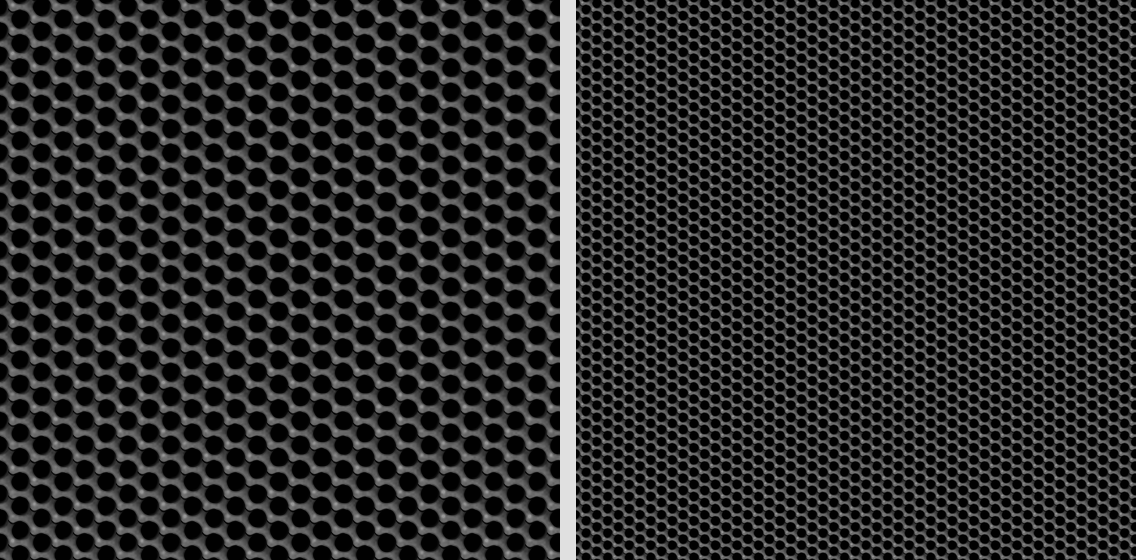
Left: one tile. Right: repeated 2 by 2.
Give the GLSL for this texture, as a three.js fragment shader.

```glsl
// Dark perforated mesh: staggered round holes between wavy strands that run down to the right.
// A sheared lattice puts every hole on an integer point; a cosine edge per row
// draws the strand seams, and distance to the nearest hole cuts the openings.

#define COLUMNS 26.0
#define ROWS 23.0
#define ORIGIN vec2(-0.0013, 0.0306)
#define COLUMN_PITCH 0.885
#define HOLE_RADIUS 0.376
#define EDGE_SOFTNESS 0.06
#define SEAM_WIDTH 0.07
#define STRAND_TONE 0.415
#define SHADOW_TONE 0.22
#define GLINT_TONE 0.2
#define GRAIN_CELLS 256.0
#define GRAIN_AMOUNT 0.07

const float TAU = 6.2831853;

varying vec2 vUv;

float hash(vec2 p) {
  return fract(sin(dot(p, vec2(127.1, 311.7))) * 43758.5453);
}

// Value noise that repeats after GRAIN_CELLS
float grain(vec2 p) {
  vec2 i = floor(p);
  vec2 f = fract(p);
  f = f * f * (3.0 - 2.0 * f);
  vec2 a = mod(i, GRAIN_CELLS);
  vec2 b = mod(i + 1.0, GRAIN_CELLS);
  return mix(mix(hash(a), hash(vec2(b.x, a.y)), f.x),
             mix(hash(vec2(a.x, b.y)), hash(b), f.x), f.y);
}

// Sheared lattice offset to true proportions, in row heights
vec2 unshear(vec2 e) {
  return vec2(e.x * COLUMN_PITCH, e.y - 0.5 * e.x);
}

// Random value per lattice point, wrapping at the canvas edges
float latticeHash(vec2 id) {
  float row = mod(id.y - 0.5 * id.x, ROWS);
  return hash(vec2(mod(id.x, COLUMNS), row) + 3.7);
}

void main() {
  vec2 grid = (vUv - ORIGIN) * vec2(COLUMNS, ROWS);
  vec2 lattice = vec2(grid.x, grid.y + 0.5 * grid.x);
  vec2 cell = floor(lattice);
  vec2 local = lattice - cell;

  // Nearest hole among the four corners of the sheared cell, each slightly uneven
  float holeDistance = 10.0;
  vec2 fromHole = vec2(0.0);
  for (int j = 0; j < 2; j++) {
    for (int i = 0; i < 2; i++) {
      vec2 corner = vec2(float(i), float(j));
      vec2 offset = unshear(local - corner);
      float chance = latticeHash(cell + corner);
      float angle = atan(offset.y, offset.x);
      float radius = HOLE_RADIUS + 0.014 * (chance - 0.5)
        + 0.004 * cos(6.0 * angle) + 0.008 * cos(3.0 * angle + TAU * chance);
      float d = length(offset) - radius;
      if (d < holeDistance) {
        holeDistance = d;
        fromHole = offset;
      }
    }
  }

  // Strand height above its wavy lower seam, 0 to 1 up to the next strand
  float seam = 0.23 + 0.14 * cos(TAU * (lattice.x - 0.05));
  float height = fract(lattice.y - seam);
  float seamDistance = min(height, 1.0 - height);

  // Strand shading: lit near its seam, shadowed beneath the next strand
  float tone = mix(STRAND_TONE, SHADOW_TONE, smoothstep(0.2, 0.9, height));
  tone *= mix(0.65, 1.0, smoothstep(0.0, 0.09, holeDistance));

  // Small glint where the strand narrows between two holes
  vec2 toGlint = unshear(local - vec2(0.62, 0.405));
  float glint = exp(-dot(toGlint, toGlint) / 0.007);
  tone += GLINT_TONE * glint * (0.5 + 0.8 * latticeHash(cell + 11.0));

  // Dark seam and fine surface grain
  tone *= mix(0.08, 1.0, smoothstep(0.0, SEAM_WIDTH, seamDistance));
  tone += GRAIN_AMOUNT * (grain(vUv * GRAIN_CELLS) - 0.5);

  // Faint inner wall at the lower right of each hole, stronger toward the left
  float sideLight = 0.5 + 0.5 * cos(TAU * (vUv.x - 0.1));
  float facing = smoothstep(0.3, 1.0, dot(normalize(fromHole + 1e-4), vec2(0.82, -0.57)));
  float wall = 0.17 * facing * mix(0.1, 1.0, sideLight);
  float opening = 0.004 + wall * smoothstep(-0.11, 0.0, holeDistance);

  float solid = smoothstep(-0.5 * EDGE_SOFTNESS, 0.5 * EDGE_SOFTNESS, holeDistance);
  gl_FragColor = vec4(vec3(clamp(mix(opening, tone, solid), 0.0, 0.6)), 1.0);
}
```
